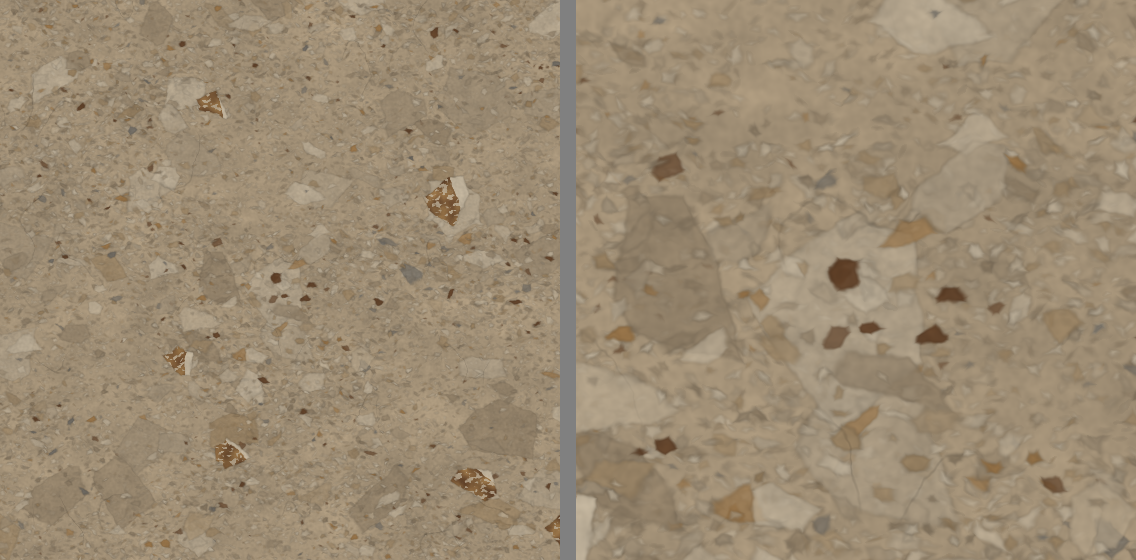
Left, the full canvas; right, a detail of the centre.
Reproduce this texture procedurally as a WebGL 2 fragment shader.

```glsl
#version 300 es
precision highp float;
// Polished beige breccia: angular stone fragments packed in a fine sandy matrix.

#define MATRIX_COLOUR vec3(0.640, 0.570, 0.468)
#define PALE_COLOUR vec3(0.725, 0.675, 0.590)
#define TAUPE_COLOUR vec3(0.525, 0.460, 0.370)
#define TAN_COLOUR vec3(0.560, 0.460, 0.325)
#define OCHRE_COLOUR vec3(0.580, 0.435, 0.260)
#define RUST_COLOUR vec3(0.350, 0.225, 0.130)
#define SLATE_COLOUR vec3(0.410, 0.395, 0.370)
#define EDGE_SOFTNESS 0.0011
#define EDGE_WOBBLE 0.009
#define RIM_SHADE 0.09
#define GRAIN 0.06
#define TILT 1.5

uniform vec2 u_resolution;
out vec4 fragColor;

vec2 hash2(vec2 p) {
    vec3 q = fract(p.xyx * vec3(0.1031, 0.1030, 0.0973));
    q += dot(q, q.yzx + 33.33);
    return fract((q.xx + q.yz) * q.zy);
}

float gradientNoise(vec2 p) {
    vec2 i = floor(p), f = p - i;
    vec2 u = f * f * f * (f * (f * 6.0 - 15.0) + 10.0);
    vec2 o = vec2(0.0, 1.0);
    float a = dot(hash2(i) * 2.0 - 1.0, f);
    float b = dot(hash2(i + o.yx) * 2.0 - 1.0, f - o.yx);
    float c = dot(hash2(i + o) * 2.0 - 1.0, f - o);
    float d = dot(hash2(i + o.yy) * 2.0 - 1.0, f - o.yy);
    return mix(mix(a, b, u.x), mix(c, d, u.x), u.y);
}

float fbm(vec2 p) {
    float sum = 0.0, amp = 0.6;
    for (int i = 0; i < 4; i++) {
        sum += amp * gradientNoise(p);
        p = p * 2.03 + 17.3;
        amp *= 0.55;
    }
    return sum;
}

// Broad, level bands where coarse fragments gather.
float rubbleBand(vec2 uv) {
    return smoothstep(-0.25, 0.25, gradientNoise(uv * vec2(3.0, 6.5) + 8.0));
}

// Signed distance to a random convex six-sided chip of about unit radius.
float chipDistance(vec2 p, vec2 seed) {
    float d = -1.0;
    for (int i = 0; i < 6; i++) {
        vec2 r = hash2(seed + float(i) * 7.31);
        float angle = (float(i) + 0.85 * r.x) * 1.0472;
        d = max(d, dot(p, vec2(cos(angle), sin(angle))) - mix(0.45, 1.0, r.y));
    }
    return d;
}

// Pale, taupe or tan; a share of fragments takes a mineral accent.
vec3 stoneColour(vec2 r, float accentShare) {
    vec3 plain = mix(TAUPE_COLOUR, PALE_COLOUR, smoothstep(0.0, 0.85, r.x));
    plain = mix(plain, TAN_COLOUR, 0.8 * smoothstep(0.78, 0.92, r.y));
    vec3 accent = r.x < 0.4 ? OCHRE_COLOUR : (r.x < 0.72 ? RUST_COLOUR : SLATE_COLOUR);
    return r.y < accentShare ? accent : plain;
}

// Brown fragment broken up by cream flecks, with one cream corner.
vec3 mottledColour(vec2 uv, vec2 local) {
    float flecks = gradientNoise(uv * vec2(85.0, 130.0)) + 0.6 * gradientNoise(uv * vec2(170.0, 230.0));
    vec3 brown = mix(RUST_COLOUR, OCHRE_COLOUR, clamp(0.55 + 1.5 * gradientNoise(uv * 45.0), 0.0, 1.0));
    float corner = smoothstep(0.36, 0.40, local.x + 0.4 * local.y);
    return mix(brown, PALE_COLOUR * 1.03, max(0.8 * smoothstep(0.05, 0.22, flecks), corner));
}

// Lays one grid of jittered fragments; size is in cells, presence is (anywhere, extra in bands).
void scatter(inout vec3 colour, vec2 uv, float cells, float size, vec2 presence,
             float accentShare, float opacity, bool mottled) {
    vec2 p = uv * cells, home = floor(p);
    float soft = max(EDGE_SOFTNESS, 0.8 / u_resolution.y);
    for (int k = 0; k < 9; k++) {
        vec2 cell = home + vec2(k % 3 - 1, k / 3 - 1);
        vec2 seed = cell + cells * 3.7;
        vec2 pick = hash2(seed + 51.7);
        if (pick.x > presence.x + presence.y * rubbleBand(cell / cells)) continue;
        vec2 shape = hash2(seed + 23.1);
        vec2 local = p - cell - mix(vec2(0.15), vec2(0.85), hash2(seed + 91.3));
        float tilt = (shape.x - 0.5) * TILT;
        local = mat2(cos(tilt), -sin(tilt), sin(tilt), cos(tilt)) * local;
        float radius = size * mix(0.5, 1.0, pick.y);
        float flatness = mottled ? 0.85 : mix(0.38, 0.85, shape.y);
        local /= radius * vec2(1.0, flatness);
        if (dot(local, local) > 4.0) continue;
        float d = chipDistance(local, seed) * radius * flatness / cells;
        float cover = smoothstep(soft, -soft, d);
        vec3 stone = mottled ? mottledColour(uv, local) : stoneColour(hash2(seed + 67.9), accentShare);
        stone *= 1.0 + 0.13 * gradientNoise(uv * 38.0 + seed);
        colour = mix(colour, stone, cover * opacity);
        colour *= 1.0 - RIM_SHADE * opacity * smoothstep(2.0 * soft, 0.0, abs(d));
    }
}

void main() {
    vec2 uv = gl_FragCoord.xy / u_resolution.y;
    vec2 wobble = vec2(fbm(uv * 32.0), fbm(uv * 32.0 + 40.0));
    vec2 warped = uv + EDGE_WOBBLE * wobble;

    // Cloudy sandy matrix
    float clouds = 0.16 * fbm(uv * vec2(6.0, 10.0)) + 0.12 * fbm(uv * vec2(22.0, 30.0) + 5.0);
    vec3 colour = MATRIX_COLOUR * (1.0 + clouds);

    // Fragments, with sand and rubble partly burying the large clasts
    scatter(colour, warped, 135.0, 0.52, vec2(0.50, 0.20), 0.04, 0.50, false);
    scatter(colour, warped, 80.0, 0.52, vec2(0.35, 0.35), 0.06, 0.60, false);
    scatter(colour, warped, 6.5, 0.54, vec2(0.50, 0.25), 0.0, 0.62, false);
    scatter(colour, warped, 46.0, 0.50, vec2(0.15, 0.45), 0.07, 0.62, false);
    scatter(colour, warped, 25.0, 0.50, vec2(0.12, 0.36), 0.05, 0.62, false);
    scatter(colour, warped, 12.0, 0.50, vec2(0.22, 0.22), 0.02, 0.66, false);
    scatter(colour, warped, 80.0, 0.42, vec2(0.08, 0.20), 0.10, 0.70, false);
    scatter(colour, warped, 4.3, 0.23, vec2(0.20, 0.15), 0.0, 0.92, true);
    scatter(colour, warped, 29.0, 0.32, vec2(0.03, 0.11), 0.80, 0.88, false);

    // Faint hairline veins, present only in patches
    float vein = abs(gradientNoise(warped * vec2(17.0, 11.0) + 60.0));
    float patches = smoothstep(0.08, 0.3, gradientNoise(uv * 7.0 + 31.0));
    colour *= 1.0 - 0.10 * patches * smoothstep(0.022, 0.0, vein);

    // Fine mineral grain
    colour *= 1.0 + GRAIN * (gradientNoise(uv * 190.0) + fbm(uv * 70.0));
    fragColor = vec4(colour, 1.0);
}
```
